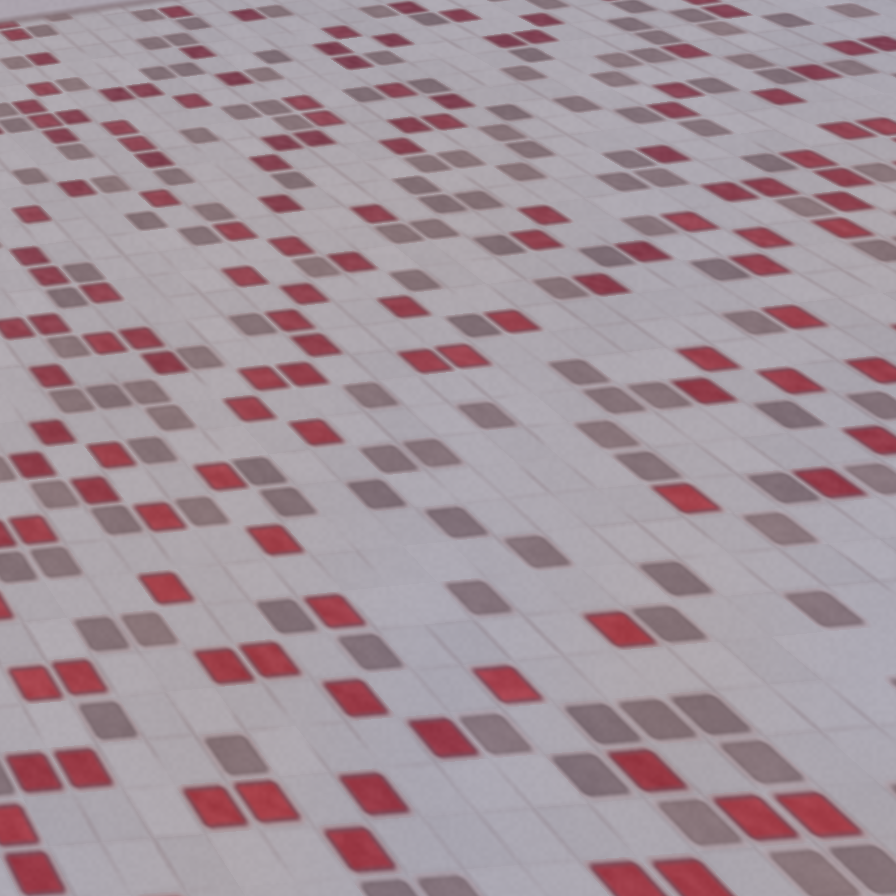
A WebGL 2 fragment shader for this texture:

```glsl
#version 300 es
precision highp float;

#define VANISH vec2(-0.833, -0.729)   // where the columns converge (y down)
#define ORIGIN vec2(49.83, 44.92)     // direction of column zero
#define ROW_DIR vec2(1.615, -0.3385)  // change of direction per column
#define ROW_TILT 0.12                 // convergence of the rows
#define FLOOR_END 59.6                // row where the paving stops
#define RED_SHARE 0.20
#define MAUVE_SHARE 0.17
#define TILE_HALF 0.415
#define CORNER 0.14
#define SOFTNESS 0.0022               // edge blur, scaled by distance
#define GROUT_DEPTH 0.65
#define GRAIN 0.016

uniform vec2 u_resolution;
out vec4 fragColor;

const vec3 WHITE_TILE = vec3(0.675, 0.656, 0.688);
const vec3 GROUT      = vec3(0.610, 0.565, 0.595);
const vec3 MAUVE      = vec3(0.515, 0.445, 0.472);
const vec3 RED_NEAR   = vec3(0.625, 0.235, 0.280);
const vec3 RED_FAR    = vec3(0.520, 0.265, 0.330);
const vec3 RED_RIM    = vec3(0.475, 0.305, 0.355);
const vec3 WARM_HALO  = vec3(0.655, 0.565, 0.590);
const vec3 KERB       = vec3(0.670, 0.645, 0.690);

float hash(vec2 p) {
    vec3 q = fract(p.xyx * vec3(0.1031, 0.1030, 0.0973));
    q += dot(q, q.yzx + 33.33);
    return fract((q.x + q.y) * q.z);
}

float noise(vec2 p) {
    vec2 i = floor(p), f = fract(p);
    f = f * f * (3.0 - 2.0 * f);
    return mix(mix(hash(i), hash(i + vec2(1, 0)), f.x),
               mix(hash(i + vec2(0, 1)), hash(i + vec2(1, 1)), f.x), f.y);
}

float roundedBox(vec2 p, vec2 halfSize, float radius) {
    vec2 d = abs(p) - halfSize + radius;
    return length(max(d, 0.0)) + min(max(d.x, d.y), 0.0) - radius;
}

// Canvas position (y down) to column, row and distance
vec3 floorCoords(vec2 p) {
    vec2 q = p - VANISH;
    float slope = q.x / q.y;
    float column = (ORIGIN.x - slope * ORIGIN.y) / (slope * ROW_DIR.y - ROW_DIR.x);
    float depth = (ORIGIN.y + ROW_DIR.y * column) / q.y;
    return vec3(column, depth + ROW_TILT * column, depth);
}

// Evenly spread random value, so that coloured tiles rarely clump
float spread(vec2 cell) {
    return fract(dot(cell, vec2(0.7549, 0.5698)) + 0.6 * hash(cell + 271.0));
}

void main() {
    vec2 p = gl_FragCoord.xy / u_resolution;
    p.y = 1.0 - p.y;
    vec3 ground = floorCoords(p);
    float blur = SOFTNESS * ground.z;
    float far = smoothstep(28.0, 52.0, ground.z);

    // Cell and its random traits
    vec2 grid = ground.xy + vec2(0.5, -0.03);
    vec2 cell = floor(grid);
    vec2 local = fract(grid) - 0.5;
    float kind = spread(cell);
    float tone = hash(cell + 137.0) - 0.5;
    vec2 shift = vec2(hash(cell + 319.0), hash(cell + 443.0)) - 0.5;

    // White tiles with faint, broken joints, stronger along the columns
    vec2 joint = 1.0 - smoothstep(vec2(0.0), vec2(0.03 + 1.2 * blur), 0.5 - abs(local));
    float wear = smoothstep(0.1, 0.9, noise(ground.xy * 1.3 + 190.0));
    vec3 color = WHITE_TILE + 0.025 * tone;
    color = mix(color, GROUT, GROUT_DEPTH * wear * max(joint.x, 0.5 * joint.y));

    // Coloured tiles, slightly shifted, with a darker worn rim
    float dist = roundedBox(local - 0.06 * shift, vec2(TILE_HALF), CORNER);
    float body = 1.0 - smoothstep(-blur, blur, dist);
    float rim = smoothstep(-0.09 - blur, 0.0, dist);
    float isRed = step(kind, RED_SHARE);
    float isMauve = step(kind, RED_SHARE + MAUVE_SHARE) - isRed;
    float mottle = noise(grid * 4.0 + 150.0) - 0.5;

    vec3 red = mix(RED_NEAR, RED_FAR, far) + tone * vec3(0.08, 0.04, 0.03);
    red = mix(red + 0.05 * mottle, RED_RIM, 0.85 * rim);
    vec3 mauve = MAUVE + tone * vec3(0.05, 0.04, 0.03) + 0.025 * mottle;
    mauve *= 1.0 - 0.04 * rim;

    float halo = smoothstep(0.14, 0.03, abs(dist));
    color = mix(color, WARM_HALO, halo * (0.85 * isRed + 0.5 * isMauve));
    color = mix(color, red, body * isRed);
    color = mix(color, mauve, body * isMauve);

    // Plain kerb beyond the last row, edged by a dark seam
    float beyond = ground.y - FLOOR_END;
    color = mix(color, KERB, smoothstep(-blur, blur, beyond));
    color = mix(color, MAUVE, 0.65 * smoothstep(0.5, 0.0, abs(beyond)));

    // Uneven light, cool patches and soft grain
    float patches = noise(p * 4.0 + 7.0) - 0.5;
    color += patches * vec3(-0.020, -0.004, 0.020);
    color += 0.015 * (noise(p * 9.0 + 31.0) - 0.5);
    color += GRAIN * (noise(p * 210.0) - 0.5);
    fragColor = vec4(clamp(color, 0.0, 1.0), 1.0);
}
```
